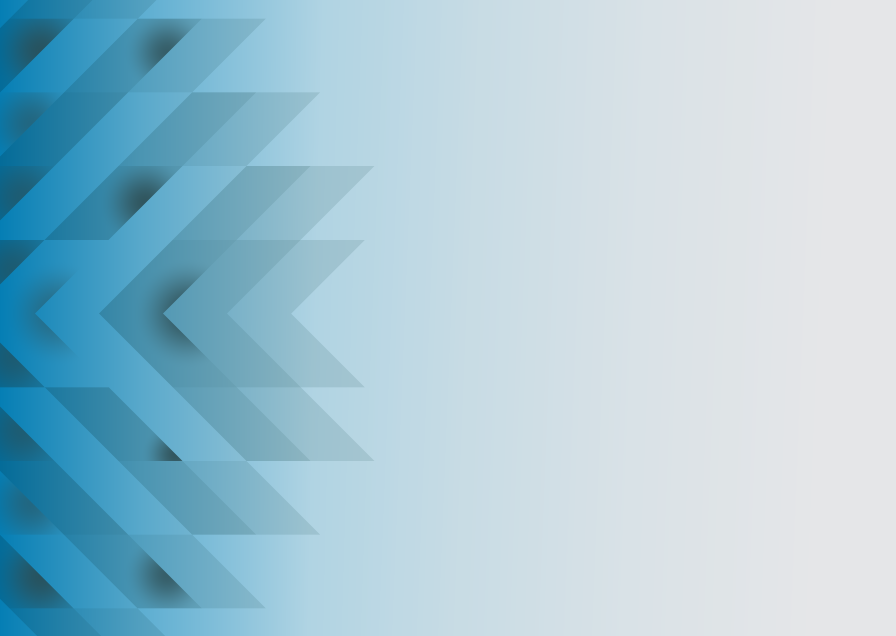
Write a WebGL 2 fragment shader that draws this background.

```glsl
#version 300 es
precision highp float;
// Left-pointing chevron bands in stepped rows over a blue to pale grey ramp.
// Bands come from indexing the folded diagonal x - |y| per row; soft radial
// shadows sit behind some band edges, and 3x3 samples smooth every border.
uniform vec2 u_resolution;
out vec4 fragColor;

const float BAND = 0.1007;   // horizontal width of a band, in canvas heights
const float ROW = 0.1159;    // height of a row
const float APEX = 0.055;    // x of the tip of band edge zero

float hash(float n) {
    return fract(sin(n * 127.1) * 43758.5) * 2.0 - 1.0;
}

float gradientNoise(float x) {
    float i = floor(x), f = x - i;
    float u = f * f * f * (f * (f * 6.0 - 15.0) + 10.0);
    return mix(hash(i) * f, hash(i + 1.0) * (f - 1.0), u);
}

float ramp(float a, float b, float x) {
    return clamp((x - a) / (b - a), 0.0, 1.0);
}

vec3 background(vec2 p) {
    float x = p.x - 0.04 * p.y;
    x += 0.025 * gradientNoise(x * 32.0) * ramp(0.4, 0.7, x);   // faint streaks
    x = mix(p.x, x, ramp(0.35, 0.6, p.x));
    vec3 c = mix(vec3(0.02, 0.51, 0.73), vec3(0.36, 0.68, 0.82), ramp(0.0, 0.22, x));
    c = mix(c, vec3(0.69, 0.83, 0.89), ramp(0.22, 0.495, x));
    c = mix(c, vec3(0.78, 0.86, 0.895), ramp(0.495, 0.73, x));
    c = mix(c, vec3(0.85, 0.885, 0.905), ramp(0.73, 1.0, x));
    return mix(c, vec3(0.898, 0.902, 0.91), ramp(1.0, 1.3, x));
}

float bandIndex(vec2 p) {
    return floor((p.x - abs(p.y) - APEX) / BAND);
}

float rowIndex(float y) {
    return floor(abs(y) / ROW);
}

// Darkening of the band, counted leftward from the open end of its row
float bandShade(vec2 p) {
    float row = rowIndex(p.y);
    float tip = row < 0.5 ? 4.0 : 5.0 - 2.0 * row;
    float k = tip - bandIndex(p);
    if (k < 0.5) return 0.0;
    if (k < 1.5) return 0.11;
    if (k < 2.5) return 0.19;
    bool dark = mod(k, 2.0) < 0.5;
    if (row < 0.5) dark = k < 3.5 || k > 5.5;
    return dark ? 0.23 : 0.04;
}

// Radial shadow centred near a band edge, kept left of it and in its row
float shadow(vec2 p, float edge, float y, float shift, float radius) {
    if (bandIndex(p) >= edge || rowIndex(p.y) != rowIndex(y)) return 0.0;
    vec2 centre = vec2(APEX + edge * BAND + abs(y) + shift, y);
    float t = 1.0 - ramp(0.0, radius, length(p - centre));
    return t * t * (3.0 - 2.0 * t);
}

vec3 scene(vec2 p) {
    vec3 c = background(p) * (1.0 - bandShade(p) * vec3(1.0, 0.75, 0.78));
    vec2 m = vec2(p.x, abs(p.y));

    // Shadows at the two central tips
    float s = shadow(p, 2.0, 0.0, 0.04, 0.088);
    s = max(s, 0.6 * shadow(p, 0.0, 0.0, 0.035, 0.085));

    // Shadows on the inner diagonals
    s = max(s, 0.95 * shadow(p, 0.0, 0.174, 0.0, 0.075));
    s = max(s, 0.95 * shadow(p, 0.0, -0.222, 0.0, 0.055));
    s = max(s, 0.85 * shadow(m, -2.0, 0.41, 0.0, 0.07));

    // Shadows repeated down the left side, one per row
    for (int i = 0; i < 4; i++) {
        float r = float(i);
        float strength = i == 3 ? 0.9 : 0.6;
        s = max(s, strength * shadow(m, -1.0 - r, 0.068 + 0.115 * r, 0.0, 0.08));
    }
    return mix(c, vec3(0.17, 0.29, 0.31), 0.88 * s);
}

void main() {
    vec3 sum = vec3(0.0);
    for (int i = 0; i < 9; i++) {
        vec2 offset = (vec2(i % 3, i / 3) - 1.0) / 3.0;
        vec2 p = (gl_FragCoord.xy + offset) / u_resolution.y;
        sum += scene(p - vec2(0.0, 0.507));
    }
    fragColor = vec4(sum / 9.0, 1.0);
}
```
